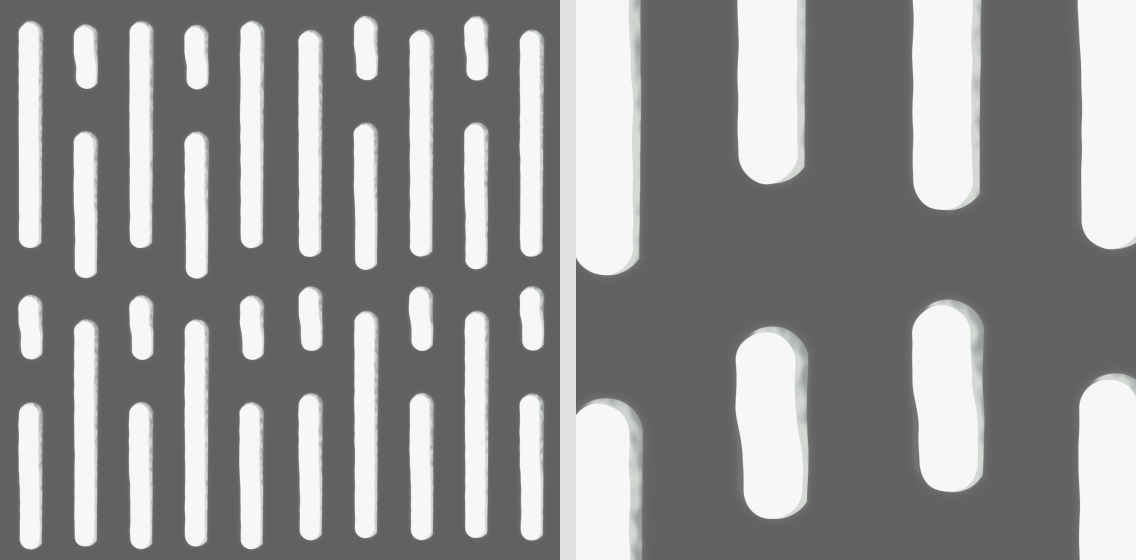
Left: the whole. Right: its middle third, enlarged.
Write a Shadertoy shader that draws this pattern.

```glsl
// Plate pierced by upright rounded slots: ten columns, each with a long, a medium and a short slot.
// Columns alternate in two layouts and form two mirrored-shift halves of five. Each slot is a white
// capsule inside a larger one whose exposed right wall is shaded with wrapping gradient noise.

const vec3 PLATE = vec3(0.38);
const vec3 EDGE = vec3(0.45);
const vec3 OPENING = vec3(0.97);
const vec3 WALL_LIGHT = vec3(0.83, 0.85, 0.83);
const vec3 WALL_DARK = vec3(0.60, 0.62, 0.62);

const float COLUMNS_PER_HALF = 5.0;
const float FIRST_COLUMN = 0.0555;   // centre of the first column in a half
const float COLUMN_PITCH = 0.0986;
const float HALF_SHIFT = 0.0079;     // vertical offset, opposite in the two halves
const float PAIR_GAP = 0.2643;       // short centre to medium centre
const vec2 LONG_Y = vec2(0.7526, 0.2344);   // per layout
const vec2 SHORT_Y = vec2(0.4232, 0.9063);
const vec3 HALF_LENGTH = vec3(0.2025, 0.1310, 0.0573);  // long, medium, short
const vec3 BEND = vec3(0.0006, 0.0022, 0.0042);         // sideways kink of each kind

const float RIM_RADIUS = 0.0218;
const float OPENING_RADIUS = 0.0176;
const vec2 OPENING_OFFSET = vec2(-0.0040, -0.0018);
const float TAPER = 0.0018;          // wall narrows towards the foot
const float WALL_WIDTH = 0.0085;
const float EDGE_WIDTH = 0.0022;
const float ROUGHNESS = 0.0012;
const float JITTER = 0.0015;
const vec2 ROUGH_CELLS = vec2(64.0, 48.0);
const vec2 GRAIN_CELLS = vec2(150.0, 90.0);

vec2 hash2(vec2 p) {
    vec3 q = fract(p.xyx * vec3(0.1031, 0.1030, 0.0973));
    q += dot(q, q.yzx + 33.33);
    return fract((q.xx + q.yz) * q.zy);
}

float cornerRamp(vec2 cell, vec2 f, vec2 corner, vec2 period) {
    float angle = 6.2832 * hash2(mod(cell + corner, period)).x;
    return dot(vec2(cos(angle), sin(angle)), f - corner);
}

// Gradient noise that wraps over the unit canvas
float tileNoise(vec2 uv, vec2 period) {
    vec2 p = uv * period, cell = floor(p), f = fract(p);
    vec2 w = f * f * f * (f * (f * 6.0 - 15.0) + 10.0);
    float low = mix(cornerRamp(cell, f, vec2(0, 0), period), cornerRamp(cell, f, vec2(1, 0), period), w.x);
    float high = mix(cornerRamp(cell, f, vec2(0, 1), period), cornerRamp(cell, f, vec2(1, 1), period), w.x);
    return mix(low, high, w.y);
}

float capsule(vec2 p, float halfLength, float radius) {
    float core = halfLength - radius;
    p.y -= clamp(p.y, -core, core);
    return length(p) - radius;
}

float coverage(float d, float aa) {
    return 1.0 - smoothstep(-aa, aa, d);
}

// Paints one slot; p is relative to its centre
vec3 paintSlot(vec3 color, vec2 p, float halfLength, float bend, float rough, float grain, float aa) {
    float along = clamp(p.y / halfLength, -1.0, 1.0);
    float kink = bend * (1.0 - smoothstep(-0.35, 0.2, along));

    // Outer rim, tapered on the right
    vec2 rimPoint = p - vec2(0.5 * kink, 0.0);
    float rim = capsule(rimPoint, halfLength, RIM_RADIUS);
    rim = max(rim, rimPoint.x - RIM_RADIUS + TAPER * (1.0 - along)) + 0.4 * rough;

    // Inner opening, shifted to bare the right wall
    vec2 openPoint = p - OPENING_OFFSET - vec2(kink, 0.0);
    float opening = capsule(openPoint, halfLength + OPENING_OFFSET.y, OPENING_RADIUS) + rough;

    // Soft edge, grainy wall, flat opening
    color = mix(color, EDGE, exp(-max(rim, 0.0) / EDGE_WIDTH));
    float depth = opening / WALL_WIDTH + 0.7 * grain + 0.2 * along;
    vec3 wall = mix(WALL_LIGHT, WALL_DARK, smoothstep(0.1, 1.1, depth));
    wall = mix(EDGE, wall, smoothstep(-0.016, -0.008, p.x));
    color = mix(color, wall, coverage(rim, aa));
    return mix(color, OPENING, coverage(opening, aa));
}

void mainImage(out vec4 fragColor, in vec2 fragCoord) {
    vec2 uv = fragCoord / iResolution.xy;
    float aa = 0.8 / min(iResolution.x, iResolution.y);

    // Nearest column and its layout
    float side = floor(uv.x * 2.0);
    float column = round((uv.x - 0.5 * side - FIRST_COLUMN) / COLUMN_PITCH);
    column = clamp(column, 0.0, COLUMNS_PER_HALF - 1.0);
    float centreX = 0.5 * side + FIRST_COLUMN + column * COLUMN_PITCH;
    int layout_ = int(mod(column, 2.0));
    float shift = HALF_SHIFT * (1.0 - 2.0 * side);

    // Centres of the long, medium and short slot
    float shortY = SHORT_Y[layout_] - shift;
    float longY = LONG_Y[layout_] + (layout_ == 0 ? shift : -shift);
    vec3 centreY = vec3(longY, shortY - PAIR_GAP, shortY);

    float rough = ROUGHNESS * tileNoise(uv, ROUGH_CELLS);
    float grain = tileNoise(uv, GRAIN_CELLS);
    vec3 color = PLATE;
    for (int i = 0; i < 3; i++) {
        vec2 jitter = JITTER * (hash2(vec2(column + 5.0 * side, i) + 7.0) - 0.5);
        vec2 p = uv - vec2(centreX, centreY[i]) - jitter;
        p.y -= round(p.y);
        color = paintSlot(color, p, HALF_LENGTH[i], BEND[i], rough, grain, aa);
    }
    fragColor = vec4(color, 1.0);
}
```
